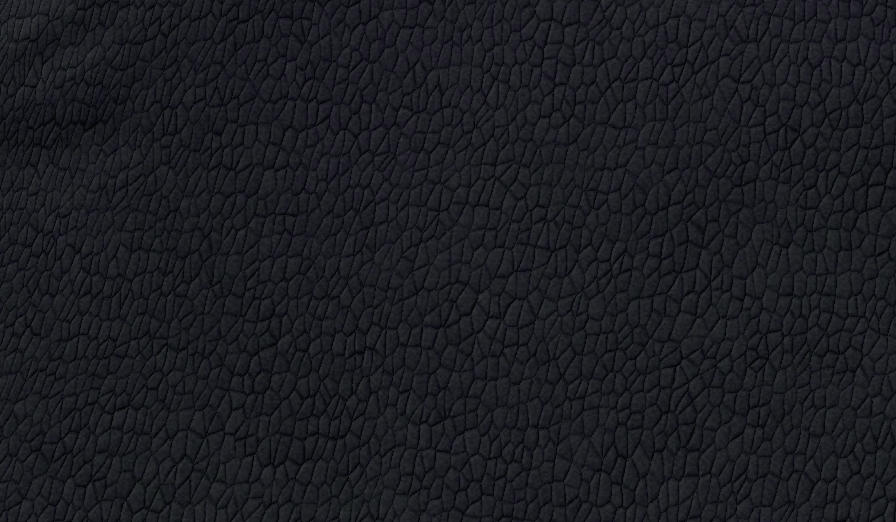
Reproduce this texture procedurally as a WebGL 2 fragment shader.

```glsl
#version 300 es
precision highp float;
// Dark pebbled leather: tall, slightly leaning Voronoi grains with dark
// creases and one-sided rim light, fine surface grain, faint blue-violet
// tints, and a few soft diagonal folds near the upper left corner.

#define GRAINS vec2(44.0, 25.0)   // grains per canvas height, across and up
#define JITTER 0.86
#define LEAN 0.16
#define CREASE_WIDTH 0.13
#define CREASE_DEPTH 0.046
#define RIM_LIGHT 0.046
#define DOME_LIGHT 0.022
#define SPECKLE 0.050
#define FOLD_LIGHT 0.075
#define LEATHER vec3(0.119, 0.124, 0.146)
#define TINT vec3(0.003, -0.007, 0.010)
#define LIGHT_DIR vec2(-0.86, 0.51)

uniform vec2 u_resolution;
out vec4 fragColor;

float hash(vec2 p) {
  return fract(sin(dot(p, vec2(127.1, 311.7))) * 43758.5453);
}

vec2 hash2(vec2 p) {
  return vec2(hash(p), hash(p + vec2(37.2, 17.9)));
}

float noise(vec2 p) {
  vec2 i = floor(p), f = fract(p);
  f = f * f * (3.0 - 2.0 * f);
  float low = mix(hash(i), hash(i + vec2(1.0, 0.0)), f.x);
  float high = mix(hash(i + vec2(0.0, 1.0)), hash(i + vec2(1.0, 1.0)), f.x);
  return mix(low, high, f.y);
}

float fbm(vec2 p) {
  float sum = 0.0, amp = 0.5;
  for (int i = 0; i < 4; i++) {
    sum += amp * noise(p);
    p = p * 2.03 + vec2(5.3, 9.1);
    amp *= 0.5;
  }
  return sum;
}

vec2 grainPoint(vec2 cell) {
  return cell + 0.5 + JITTER * (hash2(cell) - 0.5);
}

// Distance to the nearest border; also its direction and the offset to the centre.
float grainBorder(vec2 p, out vec2 toCentre, out vec2 borderDir, out vec2 id) {
  vec2 base = floor(p);
  float nearest = 1e3;
  for (int y = -1; y <= 1; y++)
  for (int x = -1; x <= 1; x++) {
    vec2 cell = base + vec2(x, y);
    vec2 r = grainPoint(cell) - p;
    float d = dot(r, r);
    if (d < nearest) { nearest = d; toCentre = r; id = cell; }
  }
  float border = 1e3;
  borderDir = vec2(1.0, 0.0);
  for (int y = -2; y <= 2; y++)
  for (int x = -2; x <= 2; x++) {
    vec2 r = grainPoint(id + vec2(x, y)) - p;
    vec2 span = r - toCentre;
    if (dot(span, span) < 1e-4) continue;
    vec2 dir = normalize(span);
    float d = dot(0.5 * (r + toCentre), dir);
    if (d < border) { border = d; borderDir = dir; }
  }
  return border;
}

void main() {
  vec2 uv = gl_FragCoord.xy / u_resolution.y;
  float pixel = GRAINS.x / u_resolution.y;

  // Lean the grains, more so towards the left, and bend their rows.
  vec2 q = uv;
  q.x -= uv.y * (LEAN + 0.28 * exp(-2.5 * uv.x));
  q += 0.030 * (vec2(noise(uv * 5.0), noise(uv * 5.0 + 31.0)) - 0.5);
  q += 0.008 * (vec2(noise(uv * 26.0), noise(uv * 26.0 + 57.0)) - 0.5);

  // Creases, rims and domes of the grains.
  vec2 toCentre, borderDir, id;
  float border = grainBorder(q * GRAINS, toCentre, borderDir, id);
  float strength = 0.55 + 0.9 * noise(uv * 31.0 + 11.0);
  float crease = 1.0 - smoothstep(0.0, CREASE_WIDTH + 0.5 * pixel, border);
  float rim = 1.0 - smoothstep(0.03, 0.30 + 0.3 * pixel, border);
  float tone = -CREASE_DEPTH * strength * crease;
  tone += RIM_LIGHT * strength * rim * dot(borderDir, LIGHT_DIR);
  tone -= DOME_LIGHT * dot(toCentre, LIGHT_DIR);
  tone += 0.014 * (hash(id + 71.0) - 0.5);

  // Fine surface grain and slow changes of light.
  float speckle = noise(uv * 230.0) + 0.5 * noise(uv * 410.0 + 19.0) - 0.75;
  tone += SPECKLE * speckle;
  tone += 0.035 * (fbm(uv * vec2(2.2, 3.2) + 3.0) - 0.47);

  // Diagonal folds fading out from the upper left.
  vec2 foldUv = vec2(dot(uv, vec2(0.78, 0.62)), dot(uv, vec2(-0.62, 0.78)));
  foldUv.y += 0.05 * noise(uv * 4.0);
  float folds = noise(foldUv * vec2(3.0, 19.0) + 8.0) - 0.42;
  float foldArea = 1.0 - smoothstep(0.06, 0.42, length((uv - vec2(0.02, 0.84)) * vec2(1.0, 1.3)));
  tone += FOLD_LIGHT * foldArea * folds;
  float valley = (uv.y - 0.73 - 0.10 * uv.x) / 0.045;
  tone -= 0.018 * exp(-valley * valley) * (1.0 - smoothstep(0.15, 0.75, uv.x));

  // Cool tint, stronger near the top and away from the folds.
  float hue = 1.5 * (noise(uv * 75.0 + 43.0) - 0.5) + fbm(uv * 3.0 + 61.0) - 0.5;
  hue += 0.35 * smoothstep(0.4, 1.0, uv.y) * (1.0 - foldArea) - 0.1;
  vec3 colour = LEATHER + tone * vec3(1.0, 1.0, 0.94) + TINT * hue;
  fragColor = vec4(clamp(colour, 0.025, 0.30), 1.0);
}
```
